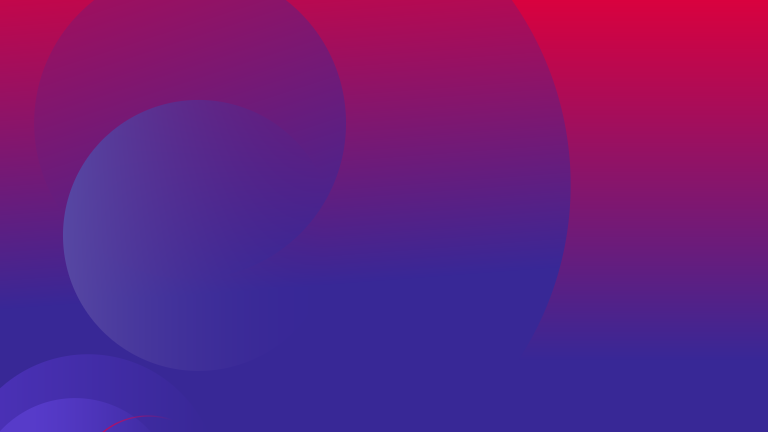
Give the GLSL for this background, as a Shadertoy shader.

```glsl
// Red to indigo gradient backdrop with overlapping translucent discs.

#define RED vec3(0.85, 0.005, 0.245)
#define INDIGO vec3(0.22, 0.155, 0.59)
#define PERIWINKLE vec3(0.34, 0.28, 0.64)
#define VIOLET vec3(0.29, 0.19, 0.71)
#define BRIGHT_VIOLET vec3(0.34, 0.23, 0.79)
#define ROSE vec3(0.72, 0.05, 0.38)
#define RING_WIDTH 0.003

// Signed distance to a circle, in canvas heights.
float circle(vec2 p, vec2 center, float radius) {
    return length(p - center) - radius;
}

// Antialiased coverage of a signed distance.
float coverage(float dist) {
    return clamp(0.5 - dist * iResolution.y, 0.0, 1.0);
}

// Shared colour ramp: 0 is red, 1 is indigo.
vec3 ramp(float t) {
    return mix(RED, INDIGO, clamp(t, 0.0, 1.0));
}

// Opacity that falls linearly from one x position to another.
float fadeRight(float x, float start, float end) {
    return clamp((end - x) / (end - start), 0.0, 1.0);
}

void mainImage(out vec4 fragColor, in vec2 fragCoord) {
    vec2 p = fragCoord / iResolution.y;
    float depth = 1.0 - p.y;

    // Backdrop
    vec3 color = ramp(1.2 * depth);

    // Large disc and upper disc, each with a tilted ramp
    float largeDisc = coverage(circle(p, vec2(0.581, 0.572), 0.740));
    color = mix(color, ramp(0.14 + 0.09 * p.x + 1.2 * depth), largeDisc);

    float upperDisc = coverage(circle(p, vec2(0.440, 0.715), 0.361));
    color = mix(color, ramp(0.316 + 0.26 * p.x + 0.8 * depth), upperDisc);

    // Middle disc, dissolving towards the right
    float middleDisc = coverage(circle(p, vec2(0.4595, 0.455), 0.3137));
    float middleFade = fadeRight(p.x, 0.146, 0.75);
    vec3 middleColor = mix(INDIGO, PERIWINKLE, middleFade);
    color = mix(color, middleColor, middleDisc * middleFade);

    // Corner discs
    float outerCorner = coverage(circle(p, vec2(0.204, -0.123), 0.303));
    color = mix(color, VIOLET, outerCorner * fadeRight(p.x, 0.0, 0.48));

    float innerCorner = coverage(circle(p, vec2(0.174, -0.157), 0.2355));
    color = mix(color, BRIGHT_VIOLET, innerCorner * fadeRight(p.x, 0.08, 0.38));

    // Thin ring, fading along its arc
    float ring = circle(p, vec2(0.343, -0.127), 0.164);
    float ringLine = coverage(abs(ring) - 0.5 * RING_WIDTH);
    color = mix(color, ROSE, ringLine * fadeRight(p.x, 0.25, 0.40));

    fragColor = vec4(color, 1.0);
}
```
